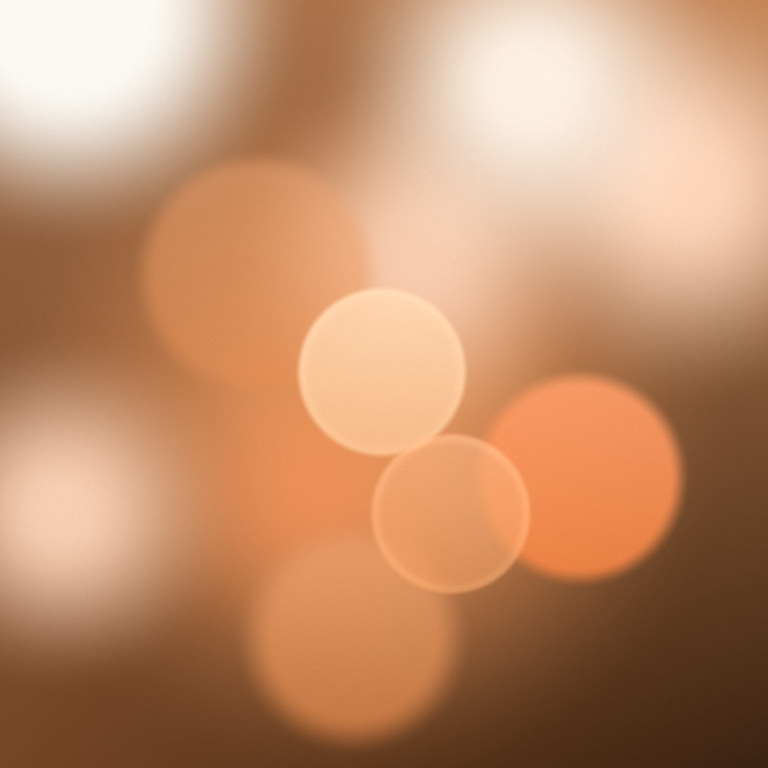
Give the GLSL for this background, as a WebGL 2 fragment shader.

```glsl
#version 300 es
precision highp float;
// Warm out-of-focus lights: a brown four-corner gradient, broad soft glows
// layered over it, then translucent lens discs with faint bright rims.
// A very light hashed grain keeps the smooth gradients from banding.

#define GRAIN 0.010
#define GRAIN_CELLS 512.0
#define RIM_WIDTH 0.006
#define DISC_SHADE 0.035

uniform vec2 u_resolution;
out vec4 outColor;

const vec3 SHADOW = vec3(0.23, 0.135, 0.065);
const vec3 UMBER = vec3(0.46, 0.27, 0.14);
const vec3 BROWN = vec3(0.61, 0.41, 0.27);
const vec3 COPPER = vec3(0.76, 0.51, 0.32);
const vec3 AMBER = vec3(0.90, 0.58, 0.36);
const vec3 ORANGE = vec3(0.98, 0.57, 0.34);
const vec3 APRICOT = vec3(0.97, 0.66, 0.44);
const vec3 PEACH = vec3(0.99, 0.80, 0.63);
const vec3 BLUSH = vec3(0.99, 0.83, 0.72);
const vec3 CREAM = vec3(0.99, 0.94, 0.89);
const vec3 WHITE = vec3(0.985, 0.975, 0.95);

float hash(vec2 p) {
  vec3 q = fract(vec3(p.xyx) * 0.1031);
  q += dot(q, q.yzx + 33.33);
  return fract((q.x + q.y) * q.z);
}

// Soft light: full strength inside the core, fading out at the reach.
vec3 glow(vec3 base, vec2 p, vec2 center, float core, float reach, vec3 tint, float strength) {
  float falloff = 1.0 - smoothstep(core, reach, length(p - center));
  return mix(base, tint, falloff * strength);
}

// Lens disc: flat translucent circle, lit from above, with a thin rim.
vec3 disc(vec3 base, vec2 p, vec2 center, float radius, float blur, vec3 tint, float alpha, float rim) {
  vec2 offset = p - center;
  float d = length(offset) - radius;
  float cover = 1.0 - smoothstep(-blur, blur, d);
  float edge = (d + RIM_WIDTH) / RIM_WIDTH;
  vec3 lit = tint + DISC_SHADE * offset.y / radius * vec3(0.5, 1.4, 2.0);
  vec3 col = mix(base, lit, cover * alpha);
  return col + rim * cover * exp(-edge * edge) * vec3(0.7, 1.0, 1.0);
}

vec3 background(vec2 p) {
  vec2 t = clamp(p, 0.0, 1.0);
  vec3 col = mix(mix(UMBER, SHADOW, t.x), mix(BROWN, COPPER, t.x), t.y);

  // Warm haze through the middle
  col = glow(col, p, vec2(0.47, 0.45), 0.05, 0.50, AMBER, 0.95);
  col = glow(col, p, vec2(0.40, 0.34), 0.00, 0.22, ORANGE, 0.50);

  // Large pale lights
  col = glow(col, p, vec2(0.55, 0.67), 0.02, 0.26, BLUSH, 0.90);
  col = glow(col, p, vec2(0.89, 0.76), 0.03, 0.30, BLUSH, 1.00);
  col = glow(col, p, vec2(0.69, 0.89), 0.03, 0.28, CREAM, 1.00);
  col = glow(col, p, vec2(0.09, 0.99), 0.10, 0.32, WHITE, 1.00);
  col = glow(col, p, vec2(0.08, 0.335), 0.02, 0.245, BLUSH, 0.95);
  return col;
}

void main() {
  float side = min(u_resolution.x, u_resolution.y);
  vec2 p = (gl_FragCoord.xy - 0.5 * u_resolution) / side + 0.5;
  vec3 col = background(p);

  // Blurred discs behind
  col = disc(col, p, vec2(0.335, 0.643), 0.148, 0.018, AMBER + 0.03, 0.50, 0.00);
  col = disc(col, p, vec2(0.460, 0.170), 0.130, 0.028, AMBER, 0.75, 0.00);
  col = disc(col, p, vec2(0.755, 0.378), 0.131, 0.014, ORANGE, 0.90, 0.00);

  // Crisper discs in front
  col = disc(col, p, vec2(0.4975, 0.5156), 0.109, 0.005, PEACH, 0.88, 0.025);
  col = disc(col, p, vec2(0.587, 0.331), 0.104, 0.004, APRICOT, 0.62, 0.045);

  col += GRAIN * (hash(floor(p * GRAIN_CELLS)) - 0.5);
  outColor = vec4(clamp(col, 0.0, 1.0), 1.0);
}
```
